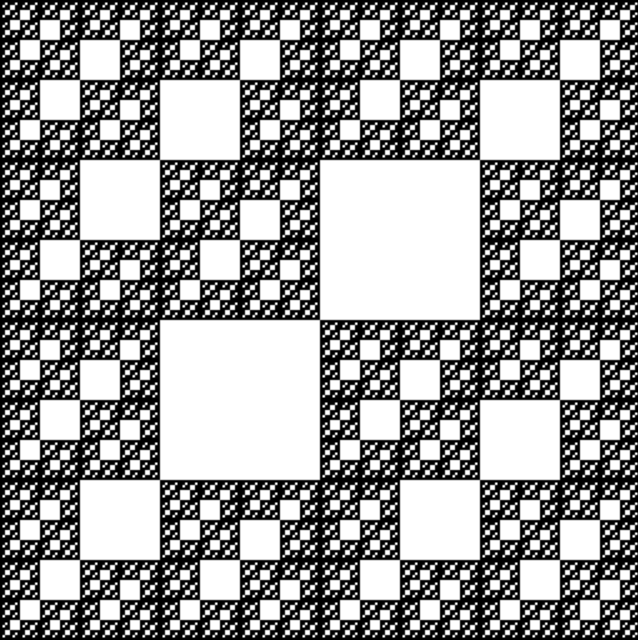
Give the GLSL for this pattern, as a Shadertoy shader.

```glsl
// Draws a black and white fractal of paired diagonal squares, halved at every level.

const int LEVELS = 7;            // number of nested square sizes
const float EDGE_PIXELS = 1.6;   // width of the softened edge
const vec3 INK = vec3(0.0);
const vec3 PAPER = vec3(1.0);

// Coverage of a unit square at center; softness is in cell units.
float unitSquare(vec2 q, vec2 center, float softness) {
    vec2 inside = 0.5 - abs(q - center);
    vec2 cover = clamp(0.5 + inside / softness, 0.0, 1.0);
    return cover.x * cover.y;
}

// Two squares touching at the middle of a four by four cell block.
float diagonalPair(vec2 p, float cells, float softness) {
    vec2 q = fract(p * cells / 4.0) * 4.0 - 2.0;
    float s = softness * cells;
    return unitSquare(q, vec2(-0.5), s) + unitSquare(q, vec2(0.5), s);
}

void mainImage(out vec4 fragColor, in vec2 fragCoord) {
    vec2 p = fragCoord / iResolution.y;
    float softness = EDGE_PIXELS / iResolution.y;

    // Union of all levels, from the largest squares to the smallest
    float cover = 0.0;
    float cells = 4.0;
    for (int level = 0; level < LEVELS; level++) {
        cover = max(cover, diagonalPair(p, cells, softness));
        cells *= 2.0;
    }

    fragColor = vec4(mix(INK, PAPER, min(cover, 1.0)), 1.0);
}
```
